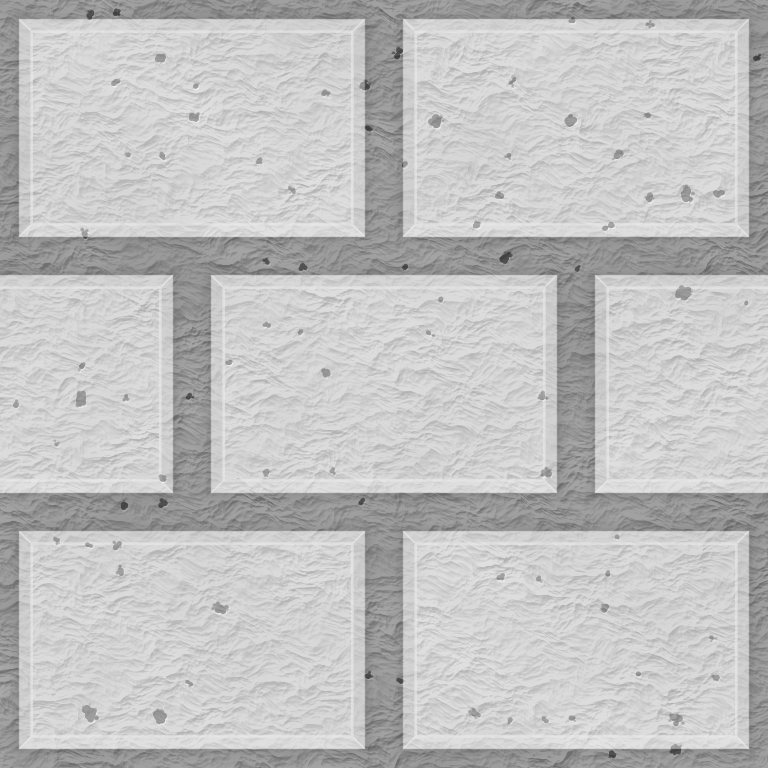
Write a three.js fragment shader that draws this texture.

```glsl
// Pale bevelled stone blocks in running bond: two across, three rows down,
// set in darker mortar. Layered cellular noise, lit from the upper left, gives
// the rough relief; a sparse jittered grid scatters small chipped pits.

varying vec2 vUv;

const vec2 GRID = vec2(2.0, 3.0);             // blocks across and down
const vec2 HALF_BLOCK = vec2(0.2253, 0.1419);
const float EDGE_SOFT = 0.0012;
const float BEVEL = 0.0165;
const float LINE_HALF = 0.0028;

const vec3 STONE = vec3(0.822);
const vec3 MORTAR = vec3(0.590);
const vec3 HIGHLIGHT = vec3(0.92);

const vec2 LIGHT_STEP = vec2(-0.0010, 0.0019);
const vec2 RELIEF_FREQ = vec2(36.0, 56.0);
const float STONE_RELIEF = 0.42;
const float MORTAR_RELIEF = 0.52;
const float PIT_GRID = 22.0;
const float PIT_CHANCE = 0.18;

vec2 hash2(vec2 p) {
  vec3 q = fract(p.xyx * vec3(0.1031, 0.1030, 0.0973));
  q += dot(q, q.yzx + 33.33);
  return fract((q.xx + q.yz) * q.zy);
}

// Squared distance to the nearest jittered point
float cells(vec2 p) {
  vec2 id = floor(p), f = fract(p);
  float nearest = 1.0;
  for (int y = -1; y <= 1; y++) {
    for (int x = -1; x <= 1; x++) {
      vec2 cell = vec2(float(x), float(y));
      vec2 r = cell + hash2(id + cell + 17.0) - f;
      nearest = min(nearest, dot(r, r));
    }
  }
  return nearest;
}

// Slow layered sines, roughly -1 to 1
float drift(vec2 p) {
  return 0.4 * sin(p.x * 9.0 + 3.0 * sin(p.y * 7.0))
       + 0.35 * sin(p.y * 17.0 - 2.0 * sin(p.x * 13.0))
       + 0.25 * sin(dot(p, vec2(31.0, 23.0)) + 2.0 * sin(p.y * 29.0));
}

float relief(vec2 p) {
  p += 0.0050 * sin(p.yx * vec2(71.0, 53.0) + 2.0 * sin(p * 37.0));
  p += 0.0018 * sin(p.yx * vec2(211.0, 173.0) + 1.3);
  vec2 q = p * RELIEF_FREQ + vec2(0.3, 0.0) * p.yx * RELIEF_FREQ;
  float height = 0.0, amp = 1.0;
  for (int i = 0; i < 3; i++) {
    height += amp * cells(q);
    q = mat2(0.96, 0.28, -0.28, 0.96) * q * 2.1 + 9.7;
    amp *= 0.5;
  }
  return height;
}

// Ragged chips: one possible pit in each cell of a grid
float pits(vec2 uv) {
  vec2 p = uv * PIT_GRID, id = floor(p);
  vec2 pick = hash2(id + 61.0), shape = hash2(id + 143.0);
  vec2 d = fract(p) - mix(vec2(0.3), vec2(0.7), hash2(id + 207.0));
  float angle = 6.283 * shape.x;
  d = mat2(cos(angle), sin(angle), -sin(angle), cos(angle)) * d;
  d.x *= mix(0.65, 1.0, shape.y);
  float ragged = 0.16 * (cells(uv * 130.0) - 0.25);
  float radius = mix(0.065, 0.19, pow(pick.y, 4.0));
  float mask = 1.0 - smoothstep(radius - 0.025, radius + 0.025, length(d) + ragged);
  return mask * step(pick.x, PIT_CHANCE);
}

void main() {
  // Running bond: every second row slides by half a block
  vec2 g = vUv * GRID;
  g.x += 0.5 * mod(floor(g.y), 2.0);
  vec2 local = (fract(g) - 0.5) / GRID;
  vec2 inset = HALF_BLOCK - abs(local);
  float inside = min(inset.x, inset.y);
  float block = smoothstep(-EDGE_SOFT, EDGE_SOFT, inside);

  // Directional shading of the rough surface
  float patches = drift(vUv);
  float slope = relief(vUv) - relief(vUv + LIGHT_STEP);
  slope = clamp(slope, -0.26, 0.09) * (0.9 + 0.3 * drift(vUv * 2.3 + 4.0));

  // Block face with a mitred bevel and a bright inner line
  float band = 1.0 - smoothstep(BEVEL - EDGE_SOFT, BEVEL + EDGE_SOFT, inside);
  float line = 1.0 - smoothstep(0.0008, LINE_HALF, abs(inside - BEVEL));
  float mitre = band * (1.0 - smoothstep(0.0005, 0.0030, abs(inset.x - inset.y)));
  float side = inset.x < inset.y ? -0.025 : (local.y > 0.0 ? -0.005 : 0.03);
  vec3 stone = STONE + 0.014 * patches + slope * STONE_RELIEF * (1.0 - 0.35 * band);
  stone += band * side;
  stone = mix(stone, HIGHLIGHT, 0.60 * max(line, mitre));

  // Mortar darkens softly beside each block
  float gap = length(max(-inset, 0.0));
  vec3 mortar = MORTAR + 0.022 * patches + slope * MORTAR_RELIEF;
  mortar *= 1.0 - 0.12 * exp(-gap / 0.008);

  // Pits with a thin lit lower rim
  float pit = pits(vUv);
  float rim = max(pits(vUv + LIGHT_STEP) - pit, 0.0);
  vec3 color = mix(mortar, stone, block);
  color *= 1.0 - pit * mix(0.48, 0.27, block);
  color += 0.07 * rim;

  gl_FragColor = vec4(color, 1.0);
}
```
